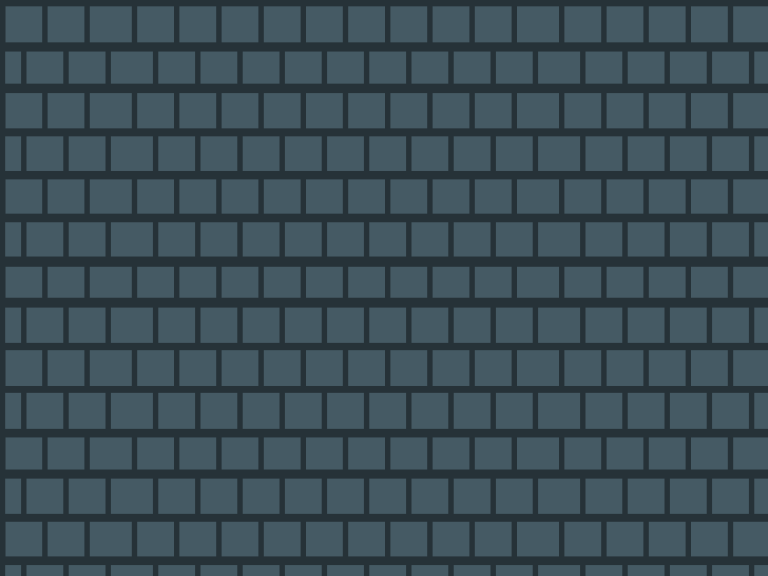
Write a Shadertoy shader that draws this pattern.

```glsl
const float CANVAS_HEIGHT = 576.0;  // design units from bottom to top
const float TAU = 6.2831853;

const vec3 GROUT_COLOR = vec3(0.149, 0.196, 0.220);
const vec3 TILE_COLOR = vec3(0.271, 0.353, 0.392);

// Antialiased coverage of a span centred on zero
float spanCoverage(float offset, float width, float pixel) {
    return clamp((0.5 * width - abs(offset)) / pixel + 0.5, 0.0, 1.0);
}

// One wide cell followed by a run of equal narrow cells
float columnCoverage(float x, float wide, float narrow, float count, float gap, float pixel) {
    float q = mod(x, wide + narrow * count);
    bool isWide = q < wide;
    float cell = isWide ? wide : narrow;
    float local = isWide ? q : mod(q - wide, narrow);
    return spanCoverage(local - 0.5 * cell, cell - gap, pixel);
}

// Recurring pulse that marks the short courses
float shortCourse(float row) {
    return smoothstep(0.6, 0.9, cos(TAU * (row - 1.3) / 4.5));
}

// Course heights and positions drift with layered sines
float rowCoverage(float y, float row, float pitch, float pixel) {
    float dip = shortCourse(row);
    float height = 35.1 + 0.9 * cos(0.7 * row) - 3.7 * dip;
    float drift = 0.9 * cos(0.46 * (row - 3.8)) - 0.5 + 1.8 * dip;
    float top = 7.0 + pitch * row + drift;
    return spanCoverage(y - top - 0.5 * height, height, pixel);
}

void mainImage(out vec4 fragColor, in vec2 fragCoord) {
    float pixel = CANVAS_HEIGHT / iResolution.y;
    vec2 p = vec2(fragCoord.x, iResolution.y - fragCoord.y) * pixel;

    // Alternate courses shift by half a narrow cell
    float rowPitch = 43.0;
    float narrow = 42.2;
    float gap = 5.4;
    float row = floor((p.y - 3.0) / rowPitch);
    float shift = 0.5 * narrow * mod(row, 2.0);
    float x = p.x - 89.8 - shift + 0.5 * gap;

    float tile = columnCoverage(x, 47.4, narrow, 9.0, gap, pixel);
    tile *= rowCoverage(p.y, row, rowPitch, pixel);

    // Grout strip along the left side
    tile *= clamp((p.x - 5.2) / pixel + 0.5, 0.0, 1.0);

    fragColor = vec4(mix(GROUT_COLOR, TILE_COLOR, tile), 1.0);
}
```
